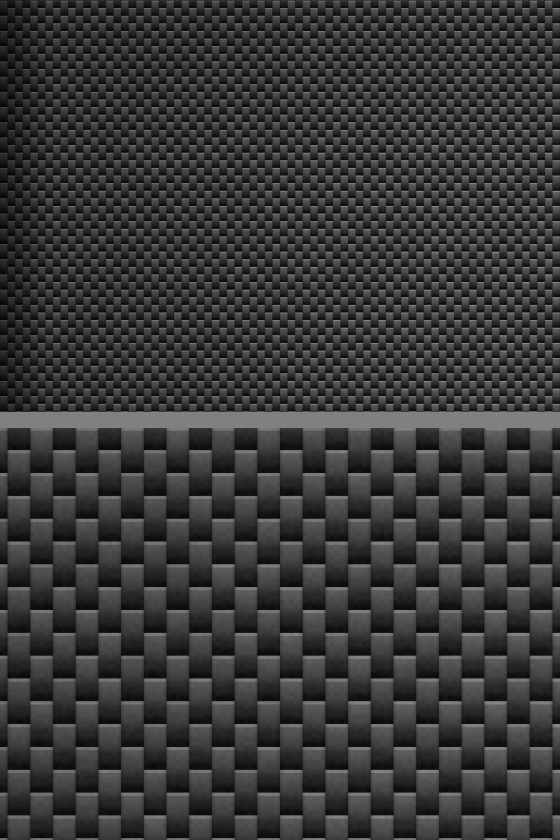
Top, the full canvas; bottom, a detail of the centre.
Write a Shadertoy shader that draws this texture.

```glsl
// Dark carbon weave: 74 columns of upright tiles, 27 tiles down each column,
// with odd columns dropped by half a tile. Each tile fades from a thin bright
// lip at its top to near black at its foot, under a soft light from the right.

// Sine-free hash, 0 to 1
float hash(vec2 p) {
    vec3 q = fract(vec3(p.xyx) * 0.1031);
    q += dot(q, q.yzx + 33.33);
    return fract((q.x + q.y) * q.z);
}

// Brightness of one column at depth y, in tile widths from the top
float strand(float column, float y, float pixel) {
    float along = (y - mod(column, 2.0)) * 0.5;
    float tile = floor(along);
    float t = along - tile;                        // 0 at the lip, 1 at the foot
    float soft = pixel * 0.5;

    // Body: gentle fade above, falling into shadow below
    float body = mix(0.345, 0.25, smoothstep(0.0, 0.5, t));
    body = mix(body, 0.135, smoothstep(0.4, 0.76, t));
    body = mix(body, 0.055, smoothstep(0.74, 0.97, t));

    // Bright lip, softened where it meets the foot of the tile above
    float lip = 1.0 - smoothstep(0.07, 0.07 + soft, t);
    float tone = mix(body, 0.45, lip);
    tone = mix(0.055, tone, smoothstep(0.0, soft, t));

    // Slight difference between tiles
    return tone * (0.95 + 0.1 * hash(vec2(column, tile + 40.0)));
}

void mainImage(out vec4 fragColor, in vec2 fragCoord) {
    vec2 uv = fragCoord / iResolution.xy;
    vec2 p = vec2(uv.x * 74.0, (1.0 - uv.y) * 54.15);
    float pixel = 74.0 / iResolution.x;

    // Nearest column, blended with its neighbour across the shared edge
    float column = floor(p.x);
    float x = p.x - column;
    float side = x < 0.5 ? -1.0 : 1.0;
    float edge = min(x, 1.0 - x);
    float own = 0.5 + 0.5 * clamp(2.0 * edge / pixel, 0.0, 1.0);
    float tone = mix(strand(column + side, p.y, pixel),
                     strand(column, p.y, pixel), own);

    // Thin seam between columns
    tone *= 1.0 - 0.16 * (1.0 - smoothstep(0.0, 0.16, edge));

    // Fine grain
    tone += 0.025 * (hash(floor(p * 5.0)) - 0.5);

    // Light: dark left border, brighter right half, dimmer top
    float light = mix(0.92, 1.14, smoothstep(0.0, 0.9, uv.x));
    light *= mix(0.6, 1.0, smoothstep(0.0, 0.1, uv.x));
    light *= 1.0 - 0.1 * smoothstep(0.6, 1.0, uv.y);

    fragColor = vec4(tone * light + vec3(0.0, 0.0, 0.008), 1.0);
}
```
